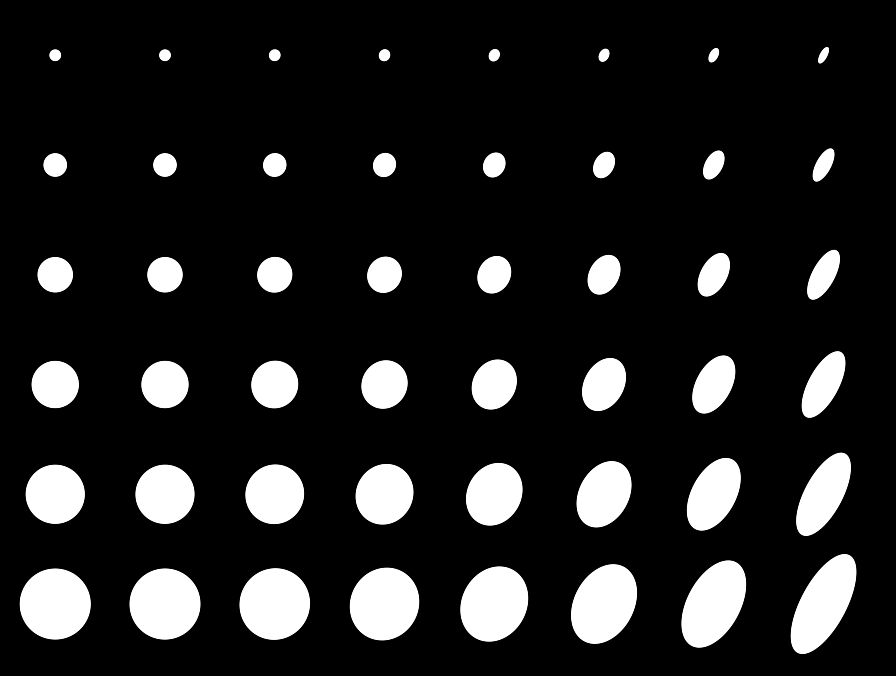
Write a Shadertoy shader that draws this pattern.

```glsl
// Draws a grid of white ellipses on black: each row down grows the radius,
// each column rightward stretches the disc more along one tilted axis.
// Cells repeat with fract; each ellipse keeps its area while stretching.

const float CELL = 0.1225;              // cell size in canvas widths
const vec2 GRID = vec2(8.0, 6.0);       // columns, rows
const float RADIUS_STEP = 0.054;        // radius gained per row, in cells
const float MAX_STRETCH = 0.442;        // log stretch of the last column
const float STRETCH_POWER = 2.8;
const float TILT = radians(62.0);
const vec3 INK = vec3(1.0);
const vec3 BACKGROUND = vec3(0.0);

vec2 rotateBy(vec2 p, float angle) {
    float c = cos(angle), s = sin(angle);
    return vec2(c * p.x + s * p.y, c * p.y - s * p.x);
}

// First-order distance to an ellipse with the given semi-axes
float ellipseDistance(vec2 p, vec2 axes) {
    float level = length(p / axes);
    float slope = length(p / (axes * axes));
    return level * (level - 1.0) / max(slope, 1e-4);
}

float stretchedDisc(vec2 p, float radius, float stretch, float blur) {
    vec2 axes = radius * exp(vec2(stretch, -stretch));
    float d = ellipseDistance(rotateBy(p, TILT), axes);
    return 1.0 - smoothstep(-blur, blur, d);
}

void mainImage(out vec4 fragColor, in vec2 fragCoord) {
    // Grid coordinates, counted from the upper left
    vec2 fromTop = vec2(fragCoord.x, iResolution.y - fragCoord.y);
    vec2 grid = (fromTop / iResolution.x - 0.0004) / CELL;
    vec2 id = clamp(floor(grid), vec2(0.0), GRID - 1.0);
    vec2 local = (grid - id - 0.5) * vec2(1.0, -1.0);

    // Shape parameters by row and column
    float radius = RADIUS_STEP * (id.y + 1.0);
    float stretch = MAX_STRETCH * pow(id.x / (GRID.x - 1.0), STRETCH_POWER);
    float blur = 0.5 / (CELL * iResolution.x);

    float coverage = stretchedDisc(local, radius, stretch, blur);
    fragColor = vec4(mix(BACKGROUND, INK, coverage), 1.0);
}
```
